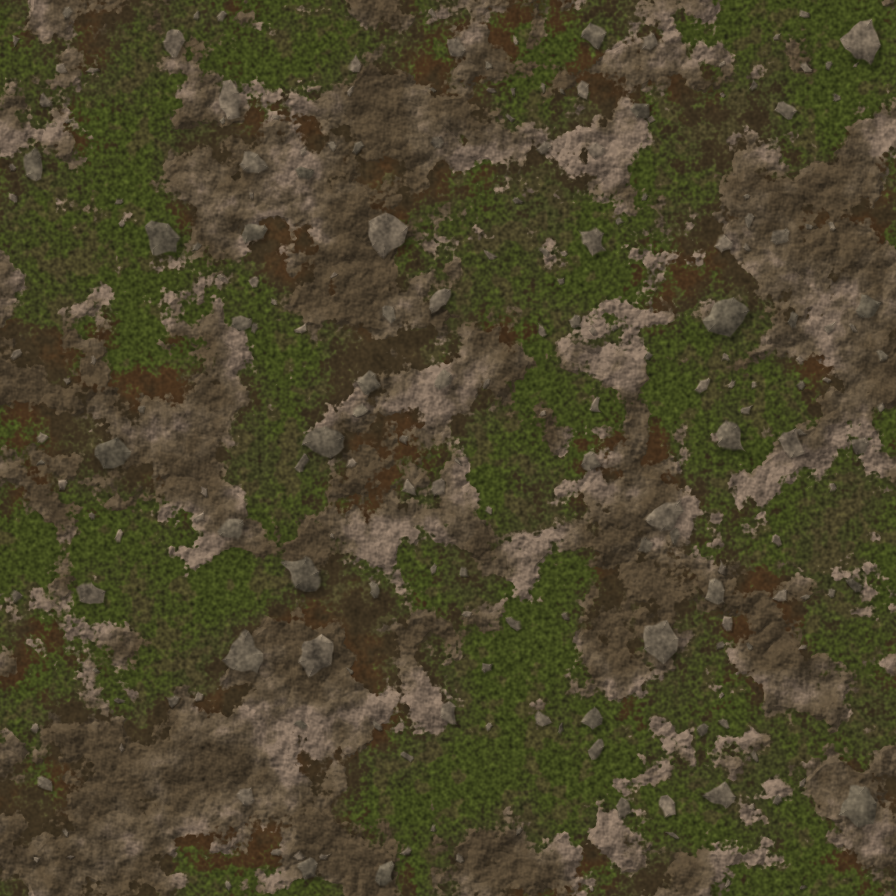
Write a WebGL 1 fragment shader that draws this texture.

```glsl
precision highp float;
uniform vec2 u_resolution;

const vec3 MOSS_DULL = vec3(0.25, 0.25, 0.14);
const vec3 MOSS_LUSH = vec3(0.245, 0.275, 0.115);
const vec3 MOSS_DRY = vec3(0.28, 0.24, 0.16);
const vec3 SOIL_DARK = vec3(0.25, 0.205, 0.137);
const vec3 SOIL_RUST = vec3(0.29, 0.205, 0.125);
const vec3 ROCK_DARK = vec3(0.295, 0.247, 0.182);
const vec3 ROCK_MID = vec3(0.345, 0.295, 0.228);
const vec3 ROCK_PALE = vec3(0.455, 0.39, 0.33);
const vec3 STONE_GREY = vec3(0.34, 0.31, 0.255);
const vec3 STONE_PALE = vec3(0.48, 0.42, 0.355);
const vec2 LIGHT = vec2(-0.6, 0.8);
const float ROCK_BIAS = -0.045;
const float MOSS_BIAS = 0.10;
const float RELIEF_STEP = 0.0025;
const float RELIEF_GAIN = 2.1;
const float LARGE_CELLS = 13.0;
const float LARGE_CHANCE = 0.26;
const float SMALL_CELLS = 34.0;
const float SMALL_CHANCE = 0.13;

float hash(vec2 p) {
  return fract(sin(dot(p, vec2(127.1, 311.7))) * 43758.5453);
}

vec2 hash2(vec2 p) {
  return vec2(hash(p), hash(p + vec2(37.3, 71.9)));
}

float cornerSlope(vec2 cell, vec2 offset, float period, float seed) {
  return dot(2.0 * hash2(mod(cell, period) + seed * 13.7) - 1.0, offset);
}

// Gradient noise that wraps over the unit square, signed
float noise(vec2 uv, float period, float seed) {
  vec2 p = uv * period;
  vec2 i = floor(p);
  vec2 f = p - i;
  vec2 w = f * f * f * (f * (f * 6.0 - 15.0) + 10.0);
  vec2 e = vec2(1.0, 0.0);
  float low = mix(cornerSlope(i, f, period, seed), cornerSlope(i + e.xy, f - e.xy, period, seed), w.x);
  float high = mix(cornerSlope(i + e.yx, f - e.yx, period, seed), cornerSlope(i + 1.0, f - 1.0, period, seed), w.x);
  return 1.25 * mix(low, high, w.y);
}

float fbm(vec2 uv, float period, float seed) {
  float sum = 0.0;
  float amp = 1.0;
  for (int k = 0; k < 5; k++) {
    sum += amp * noise(uv, period, seed + float(k));
    period *= 2.0;
    amp *= 0.5;
  }
  return sum;
}

float rockField(vec2 uv, float growth) {
  return ROCK_BIAS - 0.65 * growth + 0.85 * fbm(uv, 11.0, 20.0);
}

float rockHeight(vec2 uv, float field) {
  float creases = abs(noise(uv, 31.0, 31.0));
  return 0.4 * smoothstep(-0.05, 0.12, field) + 0.9 * fbm(uv, 20.0, 40.0) + 0.7 * creases;
}

// Angular stones: x coverage, y light, z shadow, w tint
vec4 stones(vec2 uv, float cells, float chance, float seed) {
  vec4 result = vec4(0.0, 1.0, 0.0, 0.0);
  vec2 p = uv * cells;
  float soft = 0.0015 * cells;
  for (int y = -1; y <= 1; y++) {
    for (int x = -1; x <= 1; x++) {
      vec2 cell = floor(p) + vec2(float(x), float(y));
      vec2 id = mod(cell, cells) + seed;
      if (hash(id) > chance) continue;
      vec2 q = p - cell - 0.5 - 0.4 * (hash2(id + 3.1) - 0.5);
      float size = hash(id + 5.7);
      float radius = mix(0.11, 0.27, size * size);
      float turn = 6.2832 * hash(id + 9.2);
      float stretch = mix(0.65, 1.0, hash(id + 21.4));
      vec2 shade = q + LIGHT * radius * 0.3;
      float dist = -1.0;
      float shadowDist = -1.0;
      float facing = 0.0;
      for (int k = 0; k < 6; k++) {
        float angle = 1.0472 * (float(k) + 0.5 * hash(id + float(k) * 1.7));
        vec2 normal = vec2(cos(angle + turn), sin(angle + turn));
        float side = radius * mix(0.75, 1.15, hash(id + float(k) * 2.3 + 11.0));
        side *= mix(1.2, stretch, abs(sin(angle)));
        float d = dot(q, normal) - side;
        if (d > dist) {
          dist = d;
          facing = dot(normal, LIGHT);
        }
        shadowDist = max(shadowDist, dot(shade, normal) - side);
      }
      float cover = 1.0 - smoothstep(-soft, soft, dist);
      float bevel = smoothstep(-0.6 * radius, -0.1 * radius, dist);
      float shadow = 1.0 - smoothstep(-0.2 * radius, 0.35 * radius, shadowDist);
      result.z = max(result.z, shadow);
      if (cover > result.x) result = vec4(cover, 1.0 + 0.22 * facing * bevel, result.z, hash(id + 15.3));
    }
  }
  return result;
}

vec3 placeStones(vec3 ground, vec4 stone, float grain, float paleness) {
  vec3 tint = mix(STONE_GREY, STONE_PALE, clamp(stone.w * 0.7 + paleness, 0.0, 1.0));
  ground *= 1.0 - 0.3 * stone.z;
  return mix(ground, tint * stone.y * (1.0 + 0.4 * grain), stone.x);
}

void main() {
  vec2 uv = gl_FragCoord.xy / u_resolution;
  vec2 warp = vec2(noise(uv, 6.0, 2.0), noise(uv, 6.0, 3.0));
  float growth = fbm(uv + 0.05 * warp, 4.0, 10.0);
  float patches = fbm(uv, 9.0, 50.0);
  float mottling = fbm(uv, 36.0, 60.0);
  float leaves = noise(uv, 140.0, 70.0) + 1.1 * noise(uv, 250.0, 71.0);

  // Bare soil with rusty stains
  vec3 color = mix(SOIL_DARK, SOIL_RUST, smoothstep(-0.15, 0.3, patches + 0.3 * mottling));
  color *= 1.0 + 0.2 * mottling + 0.18 * leaves;

  // Moss carpet of fine leaves
  vec3 moss = mix(MOSS_DULL, MOSS_LUSH, smoothstep(-0.2, 0.3, growth * 0.7 + patches * 0.6 + leaves * 0.2));
  moss = mix(moss, MOSS_DRY, 0.65 * smoothstep(0.08, 0.4, mottling - 0.5 * patches));
  moss *= 1.0 + 0.36 * leaves + 0.1 * mottling;
  float mossCover = smoothstep(-0.14, 0.12, growth + MOSS_BIAS + 0.4 * mottling + 0.15 * leaves);
  color = mix(color, moss, mossCover);

  // Weathered rock with ragged edges and relief
  float field = rockField(uv, growth);
  vec2 lit = uv + LIGHT * RELIEF_STEP;
  float slope = rockHeight(uv, field) - rockHeight(lit, rockField(lit, growth));
  float tone = fbm(uv, 8.0, 80.0) + 0.5 * growth + 0.35 * mottling + 0.06;
  vec3 rock = mix(ROCK_DARK, ROCK_MID, smoothstep(-0.22, 0.12, tone));
  rock = mix(rock, ROCK_PALE, smoothstep(0.06, 0.38, tone));
  rock *= 1.0 + clamp(RELIEF_GAIN * slope, -0.32, 0.22) + 0.16 * leaves;
  float ragged = field + 0.35 * mottling + 0.1 * leaves;
  color *= 1.0 - 0.08 * smoothstep(-0.14, 0.0, ragged);
  color = mix(color, rock, smoothstep(-0.06, 0.08, ragged));

  // Scattered pebbles and larger stones
  vec2 rough = uv + 0.006 * vec2(noise(uv, 60.0, 90.0), noise(uv, 60.0, 91.0));
  float grain = mottling + 0.5 * leaves;
  color = placeStones(color, stones(rough, SMALL_CELLS, SMALL_CHANCE, 7.0), grain, 0.1);
  color = placeStones(color, stones(rough, LARGE_CELLS, LARGE_CHANCE, 19.0), grain, -0.1);

  gl_FragColor = vec4(color, 1.0);
}
```
